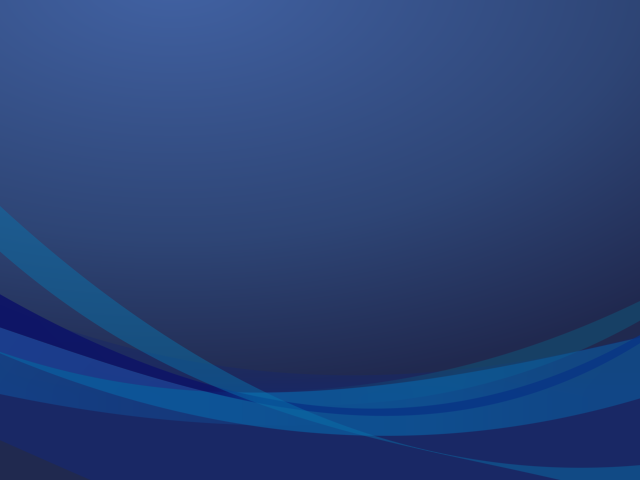
This background is drawn by a Shadertoy shader. Its source:

```glsl
// Translucent blue ribbons sweep over a soft radial gradient.
// Each ribbon fills the gap between two cubic curves, and the layers
// are blended from back to front with smooth edges.

// Cubic through four depths, placed at x = 0, 1/3, 2/3 and 1.
float cubicThrough(float x, vec4 depths) {
    float t = 3.0 * x;
    vec4 weights = vec4(
        -(t - 1.0) * (t - 2.0) * (t - 3.0) / 6.0,
        t * (t - 2.0) * (t - 3.0) / 2.0,
        -t * (t - 1.0) * (t - 3.0) / 2.0,
        t * (t - 1.0) * (t - 2.0) / 6.0);
    return dot(weights, depths);
}

// Coverage between two curves, which are allowed to cross.
float ribbonMask(vec2 p, vec4 upper, vec4 lower, float soft) {
    float a = cubicThrough(p.x, upper);
    float b = cubicThrough(p.x, lower);
    float inside = min(p.y - min(a, b), max(a, b) - p.y);
    return smoothstep(-soft, soft, inside);
}

// Broad glow near the top, fading to dusk at the lower edge.
vec3 backdrop(vec2 p) {
    const vec3 glow = vec3(0.25, 0.375, 0.625);
    const vec3 slate = vec3(0.18, 0.27, 0.46);
    const vec3 dusk = vec3(0.125, 0.16, 0.31);
    float reach = length((p - vec2(0.27, -0.05)) * vec2(0.75, 1.0));
    vec3 color = mix(glow, slate, clamp((reach - 0.05) / 0.5, 0.0, 1.0));
    return mix(color, dusk, clamp((reach - 0.55) / 0.32, 0.0, 1.0));
}

void mainImage(out vec4 fragColor, in vec2 fragCoord) {
    // Horizontal position and depth below the top edge.
    vec2 p = fragCoord / iResolution.xy;
    p.y = 1.0 - p.y;
    float soft = 0.8 / iResolution.y;

    const vec3 indigo = vec3(0.095, 0.155, 0.40);
    const vec3 cobalt = vec3(0.07, 0.28, 0.56);
    const vec3 violet = vec3(0.12, 0.23, 0.57);
    const vec3 teal = vec3(0.05, 0.36, 0.50);
    const vec3 azure = vec3(0.04, 0.37, 0.63);
    const vec3 navy = vec3(0.05, 0.075, 0.40);
    const vec3 royal = vec3(0.03, 0.20, 0.52);
    const vec3 cyan = vec3(0.03, 0.45, 0.67);

    // Curves shared by neighbouring layers.
    const vec4 arcTop = vec4(0.613, 0.804, 0.8455, 0.698);
    const vec4 arcBottom = vec4(0.682, 0.8195, 0.863, 0.715);
    const vec4 sweepTop = vec4(0.733, 0.816, 0.790, 0.703);
    const vec4 sweepBottom = vec4(0.736, 0.873, 0.906, 0.830);

    vec3 color = backdrop(p);

    // Deep body, with its lower left corner left open.
    float body = ribbonMask(p, vec4(0.634, 0.760, 0.776, 0.700),
                            vec4(0.917, 1.11, 1.30, 1.50), soft);
    float density = mix(0.55, 0.95, smoothstep(0.77, 0.83, p.y));
    color = mix(color, indigo, body * density);

    // Blue wedge and violet sliver at the left.
    float leftFade = 1.0 - smoothstep(0.32, 0.55, p.x);
    float wedge = ribbonMask(p, arcBottom, vec4(0.821, 0.882, 0.868, 0.764), soft);
    color = mix(color, cobalt, wedge * leftFade * mix(0.75, 0.5, p.x * 3.0));
    float sliver = ribbonMask(p, arcBottom, sweepTop, soft);
    color = mix(color, violet, sliver * leftFade * 0.65);

    // Dim ribbon rising to the right.
    float rising = ribbonMask(p, vec4(0.736, 0.8125, 0.7795, 0.627),
                              vec4(0.747, 0.833, 0.825, 0.668), soft);
    color = mix(color, teal, rising * smoothstep(0.38, 0.75, p.x) * 0.45);

    // Broad bright sweep, clearest around its middle.
    float sweep = ribbonMask(p, sweepTop, sweepBottom, soft);
    float light = mix(0.72, 0.56, smoothstep(0.55, 0.95, p.x));
    color = mix(color, azure, sweep * light);

    // Dark arc that turns royal blue inside the sweep.
    float arc = ribbonMask(p, arcTop, arcBottom, soft);
    vec3 arcColor = mix(navy, royal, smoothstep(0.32, 0.42, p.x));
    color = mix(color, arcColor, arc * mix(0.92, 0.75, p.x));

    // Twisted front ribbon descending from the left.
    float front = ribbonMask(p, vec4(0.429, 0.760, 0.9375, 0.969),
                             vec4(0.524, 0.804, 0.939, 1.042), soft);
    color = mix(color, cyan, front * 0.46);

    fragColor = vec4(color, 1.0);
}
```
